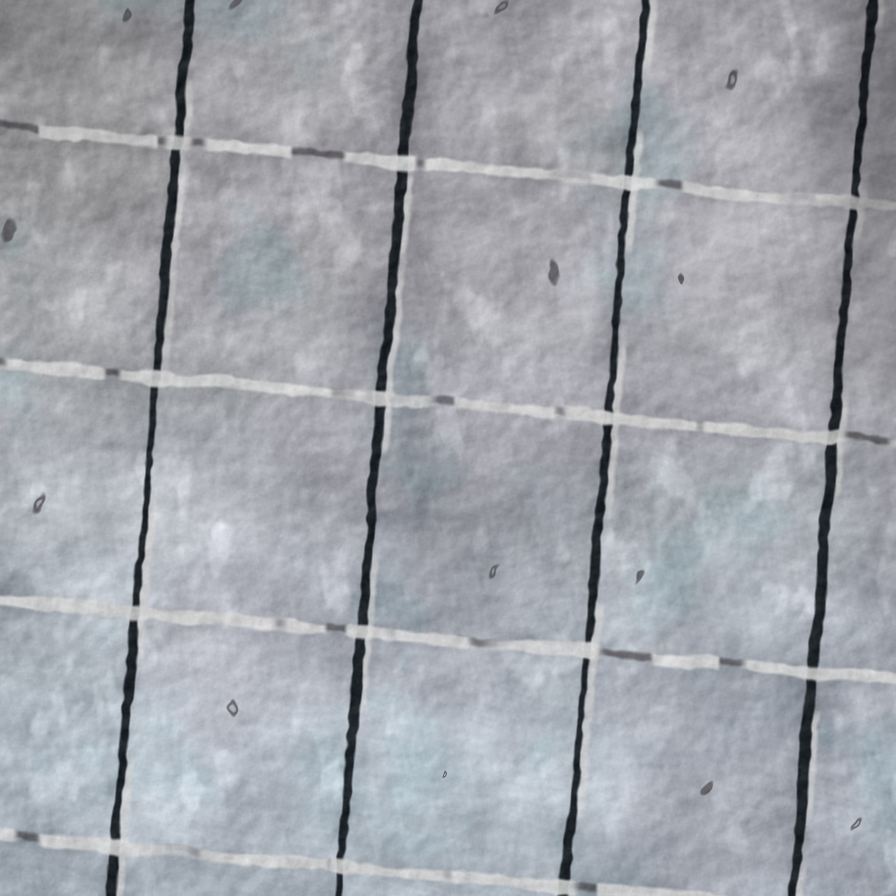
Reproduce this texture procedurally as a WebGL 1 fragment shader.

```glsl
precision highp float;

uniform vec2 u_resolution;

const vec2 PITCH = vec2(0.254, 0.264);
const vec2 FIRST_JOINT = vec2(0.212, 0.141);
const float SKEW = 0.09;

const vec3 STONE_GREY = vec3(0.625, 0.625, 0.635);
const vec3 STONE_BLUE = vec3(0.695, 0.730, 0.765);
const vec3 STONE_MAUVE = vec3(0.655, 0.645, 0.685);
const vec3 MORTAR = vec3(0.82, 0.82, 0.82);
const vec3 GAP = vec3(0.10, 0.12, 0.14);
const vec3 DIRT = vec3(0.31, 0.30, 0.32);

float hash(vec2 p) {
  return fract(sin(dot(p, vec2(127.1, 311.7))) * 43758.55);
}

float noise(vec2 p) {
  vec2 i = floor(p);
  vec2 f = fract(p);
  f = f * f * (3.0 - 2.0 * f);
  float low = mix(hash(i), hash(i + vec2(1.0, 0.0)), f.x);
  float high = mix(hash(i + vec2(0.0, 1.0)), hash(i + 1.0), f.x);
  return mix(low, high, f.y);
}

float fbm(vec2 p) {
  float sum = 0.0;
  float amp = 0.5;
  for (int i = 0; i < 4; i++) {
    sum += amp * noise(p);
    p = mat2(1.6, 1.2, -1.2, 1.6) * p + 7.3;
    amp *= 0.5;
  }
  return sum / 0.9375;
}

float band(float d, float halfWidth, float soft) {
  return 1.0 - smoothstep(halfWidth - soft, halfWidth + soft, abs(d));
}

// Directional relief of the rough surface
float relief(vec2 p, float scale) {
  vec2 q = p * scale;
  return fbm(q) - fbm(q + vec2(0.45, -0.45));
}

// Small dark chip in some of the slabs, sometimes hollow
float chip(vec2 grid, vec2 p) {
  vec2 id = floor(grid);
  vec2 center = 0.2 + 0.6 * vec2(hash(id + 3.1), hash(id + 8.7));
  vec2 d = (grid - id - center) * PITCH;
  d.x += d.y * mix(-0.2, 0.7, hash(id + 5.3));
  d += 0.005 * (vec2(noise(p * 110.0), noise(p * 110.0 + 40.0)) - 0.5);
  float size = mix(0.005, 0.014, hash(id + 1.9));
  float r = length(d * vec2(1.9, 1.0)) / size;
  float hollow = step(0.65, hash(id + 6.2)) * (1.0 - smoothstep(0.2, 0.6, r));
  float present = step(0.42, hash(id + 12.4));
  return present * (1.0 - smoothstep(0.65, 1.15, r)) * (1.0 - 0.75 * hollow);
}

vec3 stone(vec2 p, vec2 id) {
  float clouds = fbm(p * 9.0);
  float blotches = fbm(p * 26.0 + 11.0);
  vec3 color = mix(STONE_BLUE, STONE_GREY, smoothstep(0.1, 0.85, p.y));
  float mauve = smoothstep(0.3, 0.7, fbm(p * 3.5 + 4.0) + 0.15 * (p.x - 0.5));
  color = mix(color, STONE_MAUVE, 0.5 * mauve);
  color += 0.05 * (hash(id + 2.0) - 0.5);
  color += 0.22 * (clouds - 0.5) + 0.16 * (blotches - 0.5);
  // Greenish bloom and pale scuffs
  color += vec3(-0.04, 0.0, 0.0) * smoothstep(0.55, 0.75, fbm(p * 7.0 + 23.0));
  color += 0.08 * smoothstep(0.64, 0.78, fbm(p * vec2(24.0, 15.0) + 31.0));
  return color;
}

void main() {
  vec2 p = gl_FragCoord.xy / u_resolution;
  float px = 1.0 / min(u_resolution.x, u_resolution.y);
  float soft = max(0.0018, px);

  // Slanted slab grid, counted from the top left
  vec2 down = vec2(p.x, 1.0 - p.y);
  vec2 grid = (down + SKEW * vec2(down.y, -down.x) - FIRST_JOINT) / PITCH;
  vec2 joint = floor(grid + 0.5);
  vec2 d = (grid - joint) * PITCH;
  d.x += 0.004 * (noise(vec2(p.y * 22.0, joint.x * 9.0)) - 0.5);
  d.y += 0.005 * (noise(vec2(p.x * 20.0, joint.y * 9.0 + 50.0)) - 0.5);
  d += 0.003 * (vec2(noise(p * 95.0), noise(p * 95.0 + 17.0)) - 0.5);

  vec3 color = stone(p, floor(grid));
  color = mix(color, DIRT, 0.8 * chip(grid, p));

  // Grime gathered beside the joints
  float edge = min(abs(d.x), abs(d.y));
  color -= 0.11 * exp(-edge * 75.0) * smoothstep(0.3, 0.7, fbm(p * 15.0 + 60.0));

  // Worn pale rim right of each upright gap
  float rimWear = smoothstep(0.35, 0.65, noise(vec2(p.y * 17.0, joint.x * 5.0 + 80.0)));
  color = mix(color, MORTAR, 0.7 * rimWear * band(d.x - 0.0085, 0.0042, soft * 1.6));

  // Upright open gaps
  float gapWidth = mix(0.0032, 0.0062, noise(vec2(p.y * 8.0, joint.x * 6.0 + 20.0)));
  color = mix(color, GAP, 0.97 * band(d.x, gapWidth, soft));

  // Level joints: broken mortar over a dirty seam
  float segment = hash(vec2(floor(grid.x), joint.y + 15.0));
  float crumble = noise(vec2(p.x * 32.0, joint.y * 7.0 + 90.0));
  float filled = smoothstep(0.36, 0.56, crumble + 0.55 * segment - 0.08);
  float crossing = band(d.x, 0.013, 0.007);
  filled = max(filled, crossing);
  float seam = band(d.y + 0.002, 0.0038, soft * 1.5);
  color = mix(color, DIRT, 0.75 * seam * (1.0 - filled));
  float fillWidth = mix(0.0045, 0.0085, noise(p * vec2(28.0, 3.0) + 70.0));
  float fill = band(d.y, fillWidth + 0.002 * crossing, soft * 1.4);
  vec3 mortarColor = MORTAR + 0.14 * (fbm(p * 55.0) - 0.5);
  color = mix(color, mortarColor, 0.88 * fill * filled);

  // Grain and uneven light
  color += 0.13 * relief(p, 75.0) + 0.05 * relief(p, 190.0);
  float topShade = smoothstep(0.75, 1.0, p.y) * smoothstep(0.35, 0.0, p.x);
  float rightShade = smoothstep(0.86, 1.0, p.x) * smoothstep(0.3, 0.8, p.y);
  color *= 1.0 - 0.14 * topShade - 0.24 * rightShade;
  gl_FragColor = vec4(clamp(color, 0.0, 1.0), 1.0);
}
```
